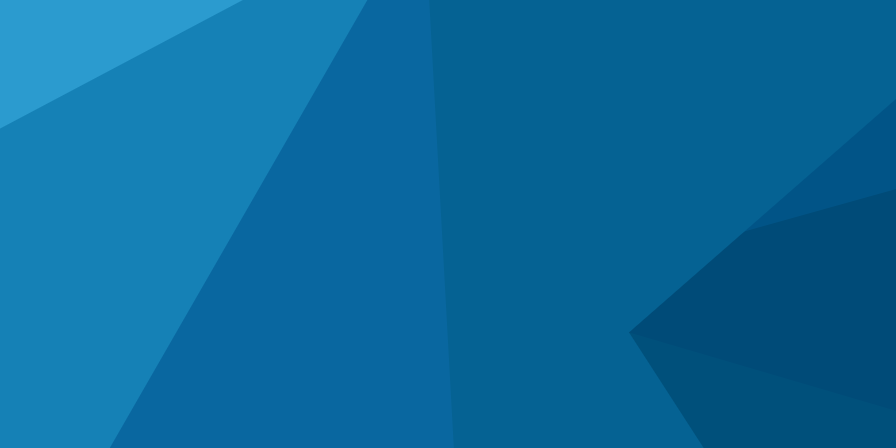
Give the GLSL for this background, as a Shadertoy shader.

```glsl
const vec3 PALE  = vec3(0.170, 0.608, 0.812);
const vec3 SKY   = vec3(0.082, 0.506, 0.714);
const vec3 BLUE  = vec3(0.035, 0.404, 0.627);
const vec3 TEAL  = vec3(0.020, 0.384, 0.576);
const vec3 UPPER = vec3(0.004, 0.331, 0.531);
const vec3 INSET = vec3(0.000, 0.322, 0.512);
const vec3 DEEP  = vec3(0.000, 0.294, 0.470);
const vec3 FLOOR = vec3(0.000, 0.314, 0.484);

// Signed distance to the line from a to b, positive on its left
float leftOf(vec2 p, vec2 a, vec2 b) {
    return dot(p - a, normalize(vec2(a.y - b.y, b.x - a.x)));
}

// Antialiased paint where the distance is positive
vec3 paint(vec3 under, vec3 over, float dist, float pixel) {
    return mix(under, over, clamp(dist / pixel + 0.5, 0.0, 1.0));
}

// Pale to blue bands fanning out on the left
vec3 leftBands(vec2 p, float pixel) {
    vec3 color = TEAL;
    color = paint(color, BLUE, leftOf(p, vec2(1.013, 0.0), vec2(0.958, 1.0)), pixel);
    color = paint(color, SKY, leftOf(p, vec2(0.245, 0.0), vec2(0.820, 1.0)), pixel);
    return paint(color, PALE, leftOf(p, vec2(0.0, 0.713), vec2(0.542, 1.0)), pixel);
}

// Dark facets that meet along the right shard
vec3 rightFacets(vec2 p, vec2 crown, vec2 knee, vec2 tip, float pixel) {
    vec2 apex = vec2(1.760, 0.766);
    vec2 notch = vec2(1.279, 0.484);
    float inset = min(leftOf(p, apex, crown), leftOf(p, notch, apex));

    vec3 color = FLOOR;
    color = paint(color, DEEP, leftOf(p, tip, vec2(2.0, 0.083)), pixel);
    color = paint(color, UPPER, leftOf(p, knee, vec2(2.0, 0.578)), pixel);
    return paint(color, INSET, inset, pixel);
}

void mainImage(out vec4 fragColor, in vec2 fragCoord) {
    // Canvas spans 2 by 1 units
    vec2 p = fragCoord / iResolution.xy * vec2(2.0, 1.0);
    float pixel = 1.0 / iResolution.y;

    // Corners of the shard outline, from top to bottom
    vec2 crown = vec2(1.065, 1.0);
    vec2 knee = vec2(1.320, 0.388);
    vec2 tip = vec2(1.404, 0.258);
    vec2 foot = vec2(1.109, 0.0);
    float shard = min(leftOf(p, crown, knee),
                      min(leftOf(p, knee, tip), leftOf(p, tip, foot)));

    vec3 facets = rightFacets(p, crown, knee, tip, pixel);
    fragColor = vec4(paint(leftBands(p, pixel), facets, shard, pixel), 1.0);
}
```
